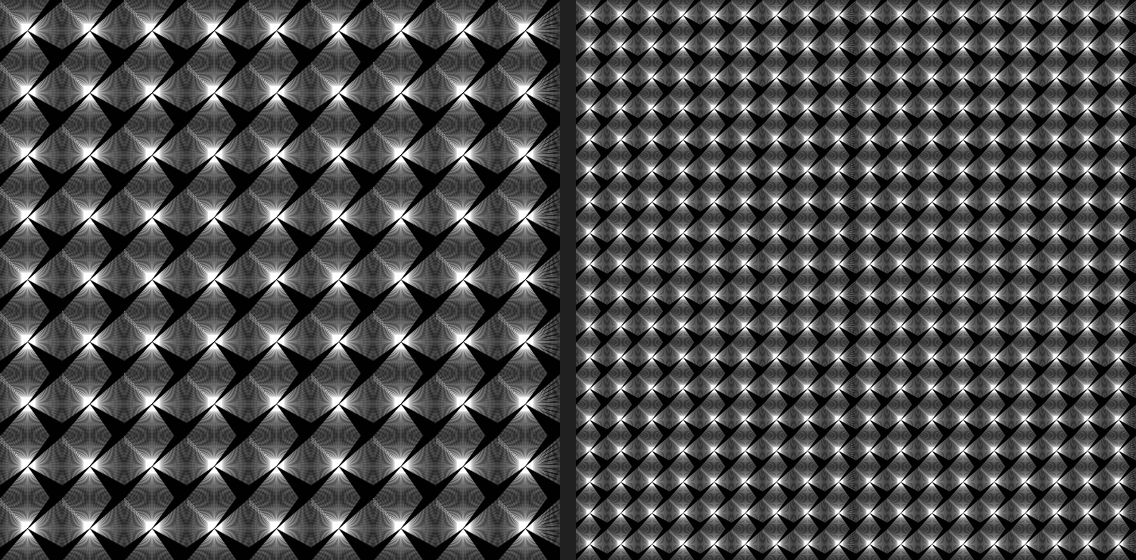
Left, the tile; right, the same tile 2 across and 2 down.
Write a Shadertoy shader that draws this pattern.

```glsl
const float TAU = 6.2831853;

// Cosine stripes that fade out once they are finer than the pixel grid
float stripes(float phase, float frequency, float pixel) {
    return cos(TAU * phase) * (1.0 - smoothstep(0.3, 0.6, abs(frequency) * pixel));
}

// Four fans of rays from one hub to the sides of a unit cell, y pointing down
float fanCell(vec2 p, bool lastColumn, float pixel) {
    vec2 hub = vec2(0.442, 0.492);
    vec2 d = p - hub;
    vec2 reach = abs(d) / mix(hub, 1.0 - hub, step(0.0, d));
    float depth = max(max(reach.x, reach.y), 0.001);
    bool sideways = reach.x > reach.y;
    float spread = (sideways ? d.y : d.x) / depth;
    float along = spread + (sideways ? hub.y : hub.x);
    bool positive = (sideways ? d.x : d.y) > 0.0;

    // Ray density falls off with distance from the hub
    float tone = 0.02 + 0.2 / depth;

    // Fine rays, and the flaring curves where they beat against a regular grid
    float rays = 18.0;
    float grid = sideways ? 24.0 : 28.0;
    float rayLines = stripes(spread * rays, rays / depth, pixel);
    float beat = stripes(spread * (rays - grid * depth), rays / depth - grid, pixel);
    float ripple = stripes(spread * spread * 16.0 + depth * 9.0, 14.0, pixel);
    tone *= 1.0 + 0.14 * rayLines + 0.2 * beat + 0.07 * ripple * smoothstep(0.4, 0.8, depth);

    // Bright streaked strip along the upper left diagonal
    if (sideways && !positive) {
        float strip = 1.0 - smoothstep(0.09, 0.14, along);
        float streak = 0.75 + 0.25 * cos(TAU * (depth * 9.0 + along * 22.0));
        tone += 0.2 * strip * streak * smoothstep(0.1, 0.4, depth);
    }

    // Dark spokes in the right-hand fans of the last column
    if (lastColumn && sideways && positive) {
        float spoke = smoothstep(0.1, 0.8, cos(TAU * along * 11.0));
        tone *= 1.0 - 0.6 * spoke * smoothstep(0.35, 0.65, depth) * (1.0 - smoothstep(0.85, 1.0, depth));
    }

    // Each fan covers the first four fifths of its side
    float width = 0.75 * depth / pixel;
    float cover = clamp((0.8 - along) * width + 0.5, 0.0, 1.0);
    if (positive) cover *= clamp(along * width, 0.0, 1.0);
    return mix(0.005, min(tone, 1.0), cover);
}

void mainImage(out vec4 fragColor, in vec2 fragCoord) {
    vec2 cell = fragCoord / iResolution.xy * 9.0;
    vec2 p = fract(cell);
    float pixel = 9.0 / min(iResolution.x, iResolution.y);
    float tone = fanCell(vec2(p.x, 1.0 - p.y), cell.x >= 8.0, pixel);
    fragColor = vec4(vec3(tone), 1.0);
}
```
